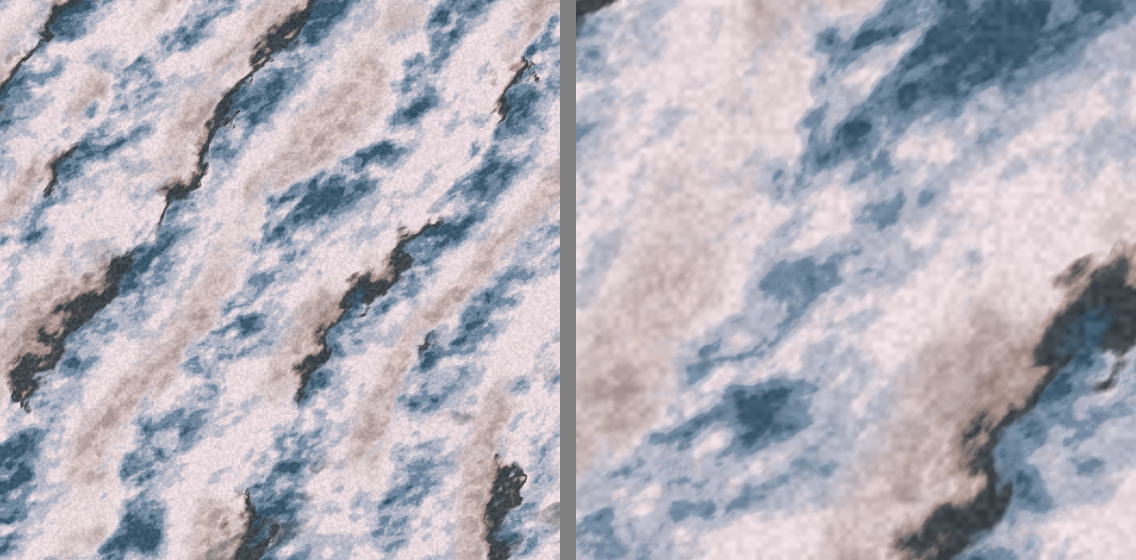
Left: the whole. Right: its middle third, enlarged.
A WebGL 1 fragment shader for this texture:

```glsl
precision highp float;
uniform vec2 u_resolution;

float hash(vec2 p) {
  p = fract(p * vec2(0.1031, 0.1137));
  p += dot(p, p.yx + 33.33);
  return fract((p.x + p.y) * p.x * 17.0);
}

float noise(vec2 p) {
  vec2 i = floor(p), f = fract(p);
  f = f * f * (3.0 - 2.0 * f);
  return mix(mix(hash(i), hash(i + vec2(1.0, 0.0)), f.x),
             mix(hash(i + vec2(0.0, 1.0)), hash(i + vec2(1.0, 1.0)), f.x), f.y);
}

float fbm(vec2 p) {
  float sum = 0.0, amp = 0.52;
  for (int i = 0; i < 5; i++) {
    sum += amp * noise(p + 40.0);
    p = mat2(0.96, 0.28, -0.28, 0.96) * p * 2.03 + 7.3;
    amp *= 0.5;
  }
  return sum;
}

// Coordinates along and across a direction given in radians
vec2 along(vec2 p, float angle) {
  float c = cos(angle), s = sin(angle);
  return vec2(c * p.x + s * p.y, c * p.y - s * p.x);
}

float band(float lo, float loEnd, float hiStart, float hi, float x) {
  return smoothstep(lo, loEnd, x) * (1.0 - smoothstep(hiStart, hi, x));
}

void main() {
  vec2 p = gl_FragCoord.xy / min(u_resolution.x, u_resolution.y);

  // Noise layers: broad patches, slanted streaks, crumbs and small flecks
  float patches = fbm(p * 4.0 + 3.0);
  vec2 bent = p + 0.05 * (vec2(fbm(p * 6.0), fbm(p * 6.0 + 19.0)) - 0.5);
  float streak = fbm(along(bent, 0.36) * vec2(8.0, 32.0));
  float crumbs = fbm(along(bent, 0.85) * vec2(26.0, 48.0) + 11.0);
  float flecks = fbm(along(p, 0.6) * vec2(55.0, 85.0) + 23.0);

  // Diagonal ridges that flatten towards the bottom
  float low = max(0.5 - p.y, 0.0);
  float across = 0.79 * p.x - 0.62 * p.y - 0.55 * low * low;
  across += 0.15 * (fbm(p * 3.0 + 8.0) - 0.5) + 0.04 * (crumbs - 0.5);
  float phase = across / 0.18 + 0.39;
  float id = floor(phase), f = phase - id;
  float run = along(p, 0.91).x;
  float calm = smoothstep(0.2, 0.6, p.x - p.y);

  // Blue hollows between the ridges
  float hollow = band(0.38, 0.6, 0.78, 1.0, f) * (1.0 - 0.45 * calm);
  float blueness = 0.19 + 0.37 * hollow
    + 1.1 * (streak - 0.5) * (0.4 + 0.6 * hollow)
    + 0.8 * (crumbs - 0.5) + 0.65 * (flecks - 0.5) * (0.6 + 0.4 * hollow)
    + 0.4 * (patches - 0.5) * hollow;
  vec3 color = mix(vec3(0.91, 0.855, 0.87), vec3(0.71, 0.72, 0.78), smoothstep(0.19, 0.42, blueness));
  color = mix(color, vec3(0.45, 0.54, 0.63), smoothstep(0.44, 0.63, blueness));
  color = mix(color, vec3(0.24, 0.35, 0.43), smoothstep(0.66, 0.88, blueness));

  // Tan crusts on the ridge backs
  float crust = band(0.03, 0.2, 0.3, 0.46, f) * smoothstep(0.38, 0.58, fbm(p * 5.0 + 27.0));
  float mottle = smoothstep(0.3, 0.65, 0.5 * (crumbs + flecks));
  color = mix(color, mix(vec3(0.6, 0.53, 0.52), vec3(0.86, 0.77, 0.76), mottle), 0.75 * crust);

  // Thin dark cracks under the ridges, with a brown upper lip
  float opening = smoothstep(0.52, 0.85, noise(vec2(run * 6.5, id * 7.3 + 2.0)));
  float width = 0.075 * opening * (0.3 + 1.2 * streak);
  float gap = f - 0.52 + 0.16 * (crumbs - 0.5) + 0.1 * (flecks - 0.5);
  float lip = 1.0 - smoothstep(width * 0.4, width + 0.06, abs(gap + width));
  float crack = 1.0 - smoothstep(width * 0.4, width + 0.04, abs(gap));
  color = mix(color, vec3(0.55, 0.44, 0.4), 0.65 * lip * smoothstep(0.1, 0.5, opening));
  color = mix(color, vec3(0.22, 0.25, 0.27), 0.93 * crack * smoothstep(0.03, 0.3, opening));

  // Wandering fissures in the calm pale corner
  float wander = abs(fbm(along(bent, 0.4) * vec2(3.0, 6.0) + 5.0) - 0.5);
  float fissure = (1.0 - smoothstep(0.005, 0.028, wander)) * calm;
  color = mix(color, vec3(0.25, 0.28, 0.31), 0.85 * fissure * smoothstep(0.46, 0.6, patches));

  // Fine print grain
  color += 0.1 * (noise(p * 260.0) - 0.5);
  gl_FragColor = vec4(clamp(color, 0.0, 1.0), 1.0);
}
```
